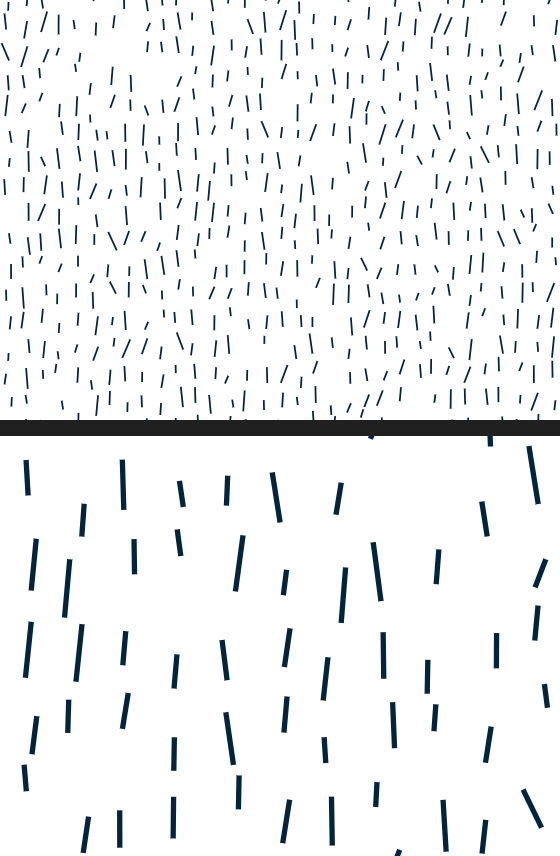
Top: the whole. Bottom: its middle third, enlarged.
This pattern is drawn by a Shadertoy shader. Its source:

```glsl
// Slanted rain: short navy dashes scattered over white.
// Each cell of a jittered grid holds one thin bar with its own length and
// tilt; columns are shifted against each other so that no rows show.

#define CELL       vec2(0.0405, 0.064)  // grid cell, in canvas heights
#define LENGTH_MIN 0.018
#define LENGTH_MAX 0.051
#define THICKNESS  0.0042
#define GAP_SHARE  0.08                 // share of empty cells
#define LEAN_SHARE 0.17                 // share of strongly leaning dashes
#define SOFT_TILT  0.17                 // radians
#define LEAN_TILT  0.36
#define INK        vec3(0.01, 0.14, 0.24)
#define PAPER      vec3(1.0)

// Four random values in 0..1 for a cell
vec4 hash4(vec2 cell) {
    vec4 p = fract(cell.xyxy * vec4(0.1031, 0.1030, 0.0973, 0.1099));
    p += dot(p, p.wzxy + 33.33);
    return fract((p.xxyz + p.yzzw) * p.zywx);
}

// Signed distance to a box around the origin
float boxDistance(vec2 p, vec2 halfSize) {
    vec2 d = abs(p) - halfSize;
    return length(max(d, 0.0)) + min(max(d.x, d.y), 0.0);
}

// Tilt from the vertical: mostly slight, at times a clear lean
float dashTilt(vec4 rnd) {
    float soft = (2.0 * rnd.x - 1.0) * SOFT_TILT;
    float side = rnd.z < 0.72 ? 1.0 : -1.2;
    float lean = side * LEAN_TILT * mix(0.8, 1.15, rnd.x);
    return rnd.y < LEAN_SHARE ? lean : soft;
}

// Distance from p to the dash of one cell
float dashDistance(vec2 p, vec2 cell, float columnShift) {
    vec4 place = hash4(cell + 71.0);
    vec4 shape = hash4(cell + vec2(213.0, 157.0));
    if (place.w < GAP_SHARE) return 1.0;

    float len = mix(LENGTH_MIN, LENGTH_MAX, pow(place.z, 1.3));
    vec2 room = vec2(0.45 * CELL.x, CELL.y - len);
    vec2 center = (cell + 0.5) * CELL + (place.xy - 0.5) * room;
    center.y += columnShift;

    float tilt = dashTilt(shape);
    vec2 along = vec2(sin(tilt), cos(tilt));
    vec2 q = p - center;
    vec2 local = vec2(q.x * along.y - q.y * along.x, dot(q, along));
    return boxDistance(local, 0.5 * vec2(THICKNESS, len));
}

void mainImage(out vec4 fragColor, in vec2 fragCoord) {
    vec2 p = fragCoord / iResolution.y;
    float pixel = 1.0 / iResolution.y;

    // Nearest dash among the neighbouring cells
    float nearest = 1.0;
    float column = floor(p.x / CELL.x);
    for (int i = -1; i <= 1; i++) {
        float x = column + float(i);
        float shift = 0.45 * CELL.y * hash4(vec2(x + 19.0, 5.0)).x;
        float row = floor((p.y - shift) / CELL.y);
        for (int j = -1; j <= 1; j++) {
            vec2 cell = vec2(x, row + float(j));
            nearest = min(nearest, dashDistance(p, cell, shift));
        }
    }

    // One-pixel edge blend
    float coverage = clamp(0.5 - nearest / pixel, 0.0, 1.0);
    fragColor = vec4(mix(PAPER, INK, coverage), 1.0);
}
```
